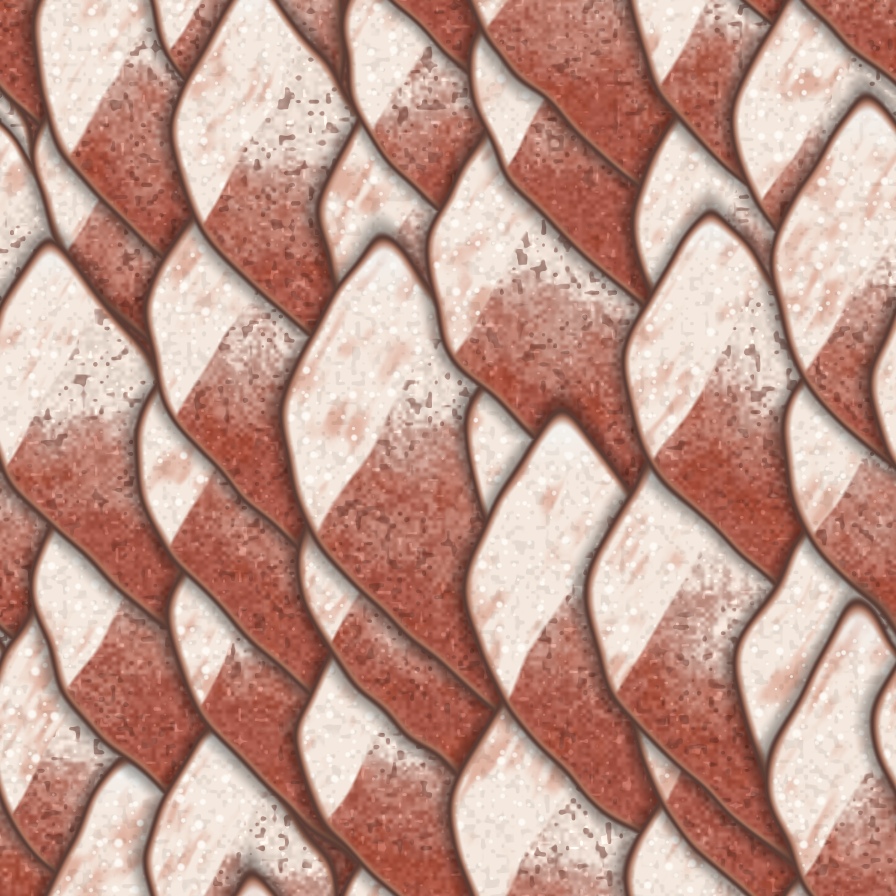
A Shadertoy shader for this pattern:

```glsl
// Overlapping two-tone leaf scales: a sparkling pale facet beside a weathered rust facet.

const vec2 GRID = vec2(6.0, 5.0);          // scales across and down
const float PITCH = 1.2;                   // row height in column widths
const vec2 ALONG = vec2(0.518, 0.855);     // direction of the facet crease
const vec2 ACROSS = vec2(0.855, -0.518);

float hash(vec2 p) {
    return fract(sin(dot(p, vec2(127.1, 311.7))) * 43758.55);
}

float noise(vec2 p) {
    vec2 i = floor(p), f = fract(p);
    f = f * f * (3.0 - 2.0 * f);
    return mix(mix(hash(i), hash(i + vec2(1, 0)), f.x),
               mix(hash(i + vec2(0, 1)), hash(i + vec2(1, 1)), f.x), f.y);
}

float fbm(vec2 p) {
    float sum = 0.0, amp = 0.5;
    for (int i = 0; i < 5; i++) {
        sum += amp * noise(p);
        p = mat2(1.6, 1.2, -1.2, 1.6) * p + 7.3;
        amp *= 0.5;
    }
    return sum;
}

// Rounded intersection of five half-planes; the left shoulder is the origin
float leafDistance(vec2 p) {
    const float k = 0.065;
    float sum = exp(dot(p, vec2(-0.87, 0.49)) / k)
              + exp(dot(p, vec2(-0.96, -0.27)) / k)
              + exp((dot(p, vec2(-0.674, -0.739)) - 0.43) / k)
              + exp((dot(p, vec2(0.78, 0.62)) - 1.11) / k)
              + exp((p.x + 0.06 * p.y - 1.48) / k);
    return k * log(sum);
}

// Soft round glints, one per jittered cell
float glints(vec2 p, float amount) {
    vec2 id = floor(p);
    vec2 offset = 0.4 * (vec2(hash(id), hash(id + 31.7)) - 0.5);
    float radius = 0.14 + 0.16 * hash(id + 5.1);
    float dist = length(fract(p) - 0.5 - offset);
    return step(hash(id + 9.4), amount) * (1.0 - smoothstep(radius * 0.4, radius, dist));
}

vec3 paleFacet(vec2 local, vec2 p, float seed) {
    vec2 s = vec2(dot(local, ACROSS), dot(local, ALONG));
    float streak = noise(s * vec2(22.0, 6.0) + seed * 40.0);
    float cloud = fbm(p * 3.5 + 3.0);
    float crease = smoothstep(-0.45, 0.1, s.x);
    float light = 0.35 * streak + 0.65 * cloud + 0.1 * crease;
    vec3 col = mix(vec3(0.88, 0.70, 0.63), vec3(0.96, 0.91, 0.87), smoothstep(0.28, 0.62, light));
    col -= 0.06 * smoothstep(0.55, 0.85, noise(p * 30.0));
    float sparkle = max(glints(p * 7.0, 0.6), 0.8 * glints(p.yx * 12.0 + 4.0, 0.5));
    return mix(col, vec3(1.0, 0.99, 0.97), 0.85 * sparkle);
}

vec3 rustFacet(vec2 local, vec2 p, float seed) {
    float cloud = fbm(p * 3.0);
    float grain = noise(p * 34.0);
    float height = local.y + 0.25 * local.x + 0.9 * (cloud - 0.5) + 0.25 * (seed - 0.5);
    float t = smoothstep(-1.05, 0.3, height + 0.2 * (grain - 0.5));
    vec3 col = mix(vec3(0.66, 0.34, 0.28), vec3(0.74, 0.49, 0.43), smoothstep(0.0, 0.4, t));
    col = mix(col, vec3(0.78, 0.61, 0.56), smoothstep(0.4, 0.7, t));
    col = mix(col, vec3(0.92, 0.86, 0.82), smoothstep(0.7, 1.0, t));
    // Rust stains, dark pits and pale flecks
    float stain = smoothstep(0.5, 0.7, fbm(p * 5.0 + 17.0));
    col = mix(col, vec3(0.66, 0.29, 0.20), 0.5 * stain * (1.0 - t));
    float pits = smoothstep(0.66, 0.85, noise(p * 25.0 + 8.0)) * smoothstep(0.35, 0.6, cloud + 0.1);
    col = mix(col, vec3(0.42, 0.22, 0.18), 0.5 * pits);
    return col + 0.13 * (grain - 0.5) + 0.12 * smoothstep(0.78, 0.95, noise(p * 28.0 + 50.0));
}

vec3 scaleColor(vec2 local, vec2 p, float seed) {
    float blur = 0.015 + 0.12 * smoothstep(0.1, 1.0, local.y);
    float side = dot(local - vec2(0.22, -0.78), ACROSS);
    vec3 col = mix(paleFacet(local, p, seed), rustFacet(local, p, seed), smoothstep(-blur, blur, side));
    return mix(col, vec3(0.95, 0.96, 0.96), 0.8 * smoothstep(0.55, 1.0, local.y));
}

void mainImage(out vec4 fragColor, in vec2 fragCoord) {
    vec2 p = fragCoord / iResolution.y * GRID.x;
    vec2 wobble = 0.06 * (vec2(noise(p * 3.0), noise(p * 3.0 + 20.0)) - 0.5);
    vec2 local = vec2(0.9, -0.9);
    float seed = 0.5, inner = 1.0, gap = 1.0;

    // Stack columns left to right; raised scales lie above the rest of their column
    for (int i = -2; i <= 1; i++) {
        float column = floor(p.x) + float(i);
        float stagger = 0.5 * mod(column, 2.0);
        float baseRow = floor(p.y / PITCH - stagger);
        for (int layer = 0; layer < 2; layer++)
        for (int j = -2; j <= 3; j++) {
            float row = baseRow + float(j);
            vec2 id = mod(vec2(column, row), GRID);
            if ((hash(id + 2.3) < 0.42) != (layer == 1)) continue;
            vec2 jitter = vec2(0.44, 0.75) * (vec2(hash(id + 11.0), hash(id + 23.0)) - 0.5);
            float size = mix(0.9, 1.18, hash(id + 37.0));
            vec2 q = (p + wobble - vec2(column, (row + stagger) * PITCH) - jitter) / size;
            float d = leafDistance(q) * size;
            if (d < 0.0) { local = q; seed = hash(id + 41.0); inner = -d; gap = 1.0; }
            else gap = min(gap, d);
        }
    }

    // Warm rim, contact shadow and dark seam
    vec3 col = scaleColor(local, p, seed);
    col = mix(vec3(0.68, 0.46, 0.37), col, smoothstep(0.015, 0.06, inner));
    col *= mix(0.62, 1.0, smoothstep(0.0, 0.13, gap));
    col = mix(vec3(0.36, 0.24, 0.21), col, smoothstep(0.0, 0.028, min(inner, gap)));
    fragColor = vec4(clamp(col, 0.0, 1.0), 1.0);
}
```
